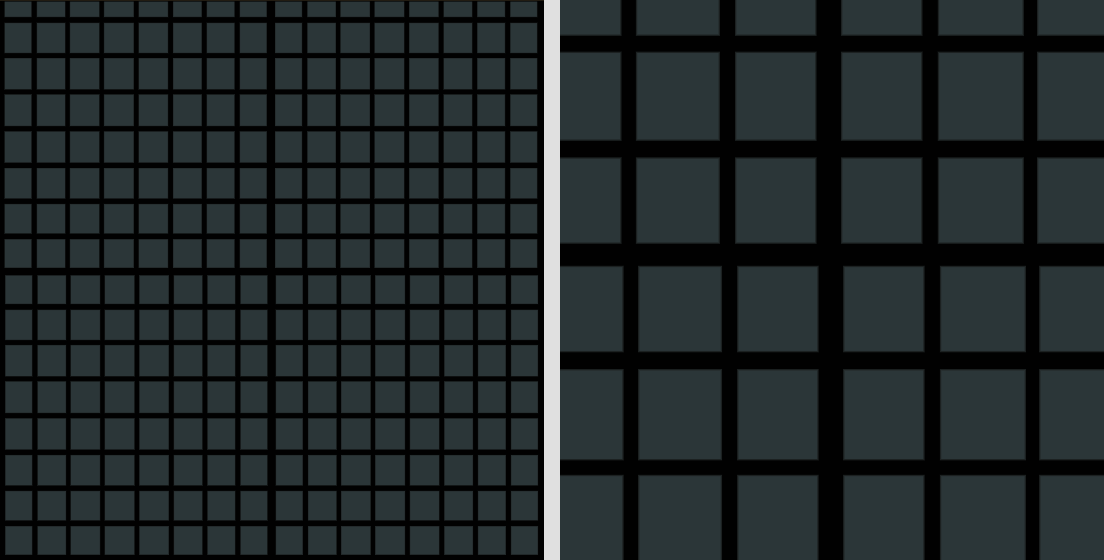
Left: the whole. Right: its middle third, enlarged.
This pattern is drawn by a WebGL 1 fragment shader. Its source:

```glsl
precision highp float;
// Dark slate squares on black, in 8 by 8 blocks with slightly uneven spacing.

uniform vec2 u_resolution;

#define PI 3.14159265
#define CELLS 8.0
#define BLOCK vec2(0.4973, 0.5124)         // block size, canvas units
#define BLOCK_ORIGIN vec2(0.0007, 0.4850)  // from the top left
#define FIRST_CENTRE vec2(0.0653, 0.0630)  // within a block
#define HALF_SIZE 0.0502                   // smallest square, within a block
#define LOWER_SHIFT 0.0013                 // sideways offset of the lower blocks
#define RIM_WIDTH 0.0008
#define SLATE vec3(0.170, 0.210, 0.220)
#define RIM vec3(0.110, 0.130, 0.130)
#define GAP vec3(0.004, 0.005, 0.005)
#define TOP_LINE vec3(0.150, 0.120, 0.080)

// Signed distance to the nearest square in canvas widths, positive inside.
float squareDistance(vec2 p) {
  p.x -= LOWER_SHIFT * step(BLOCK_ORIGIN.y, p.y);
  vec2 t = fract((p - BLOCK_ORIGIN) / BLOCK);

  // Index of the cell within its block
  vec2 pitch = (1.0 - 2.0 * FIRST_CENTRE) / (CELLS - 1.0);
  vec2 cell = floor((t - FIRST_CENTRE) / pitch + 0.5);
  cell = clamp(cell, 0.0, CELLS - 1.0);

  // Squares swell and drift toward the middle of each block
  vec2 phase = PI * cell / (CELLS - 1.0);
  vec2 swell = sin(phase);
  vec2 skew = sin(2.0 * phase);
  vec2 centre = FIRST_CENTRE + cell * pitch + 0.0018 * swell - 0.0037 * skew;
  vec2 halfSize = HALF_SIZE + 0.0050 * swell + 0.0008 * skew;

  vec2 aspect = vec2(1.0, u_resolution.y / u_resolution.x);
  vec2 inside = (halfSize - abs(t - centre)) * BLOCK * aspect;
  return min(inside.x, inside.y);
}

// Smoothed coverage over one pixel.
float coverage(float d, float pixel) {
  return clamp(d / pixel + 0.5, 0.0, 1.0);
}

void main() {
  vec2 p = gl_FragCoord.xy / u_resolution;
  p.y = 1.0 - p.y;
  vec2 pixel = 1.0 / u_resolution;

  // Squares with a thin darker rim
  float d = squareDistance(p);
  vec3 color = mix(GAP, RIM, coverage(d, pixel.x));
  color = mix(color, SLATE, coverage(d - RIM_WIDTH, pixel.x));

  // Black margin and faint warm line along the top
  color = mix(GAP, color, coverage(p.y - 0.0028, pixel.y));
  color = mix(TOP_LINE, color, coverage(p.y - 0.0016, pixel.y));

  gl_FragColor = vec4(color, 1.0);
}
```
